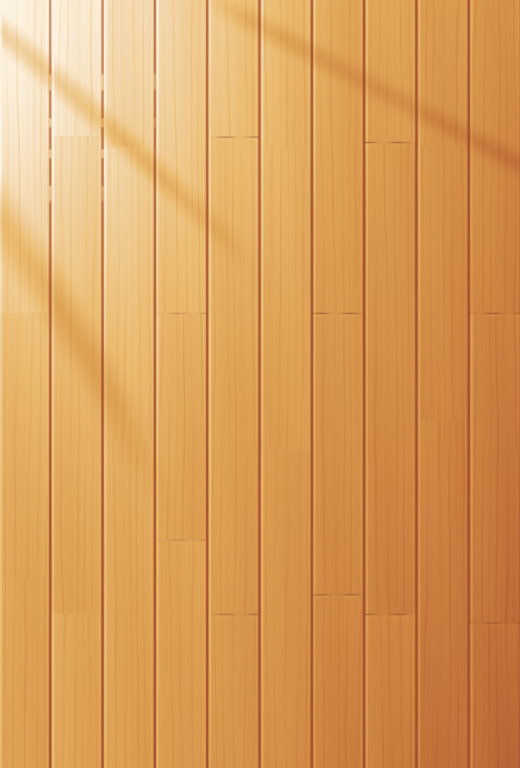
This texture is drawn by a WebGL 1 fragment shader. Its source:

```glsl
precision highp float;

uniform vec2 u_resolution;

#define PLANKS 9.94
#define SHIFT 0.04
#define GRAIN 0.42
#define SEAM vec3(0.62, 0.29, 0.17)
#define DEEP vec3(0.66, 0.34, 0.19)
#define RUST vec3(0.75, 0.44, 0.22)
#define AMBER vec3(0.82, 0.54, 0.27)
#define GOLD vec3(0.87, 0.63, 0.33)
#define PALE vec3(0.92, 0.74, 0.45)
#define CREAM vec3(0.95, 0.83, 0.65)
#define GLARE vec3(0.99, 0.95, 0.88)

float hash(vec2 p) {
  return fract(sin(dot(p, vec2(12.99, 78.23))) * 4375.85);
}

// Soft stripe around zero
float stripe(float d, float halfWidth, float soft) {
  return 1.0 - smoothstep(halfWidth - soft, halfWidth + soft, abs(d));
}

// Wood colour by brightness, 0 (deep) to 6 (glare)
vec3 woodRamp(float t) {
  vec3 c = mix(DEEP, RUST, clamp(t, 0.0, 1.0));
  c = mix(c, AMBER, clamp(t - 1.0, 0.0, 1.0));
  c = mix(c, GOLD, clamp(t - 2.0, 0.0, 1.0));
  c = mix(c, PALE, clamp(t - 3.0, 0.0, 1.0));
  c = mix(c, CREAM, clamp(t - 4.0, 0.0, 1.0));
  return mix(c, GLARE, clamp(t - 5.0, 0.0, 1.0));
}

// Thin wavering growth lines, broken along their length
float grain(float x, float y, float seed) {
  float bend = 1.6 * sin(y * 4.0 + seed * 40.0 + x * 2.0)
             + 0.6 * sin(y * 13.0 + seed * 17.0 + x * 5.0)
             + 0.2 * sin(y * 41.0 + x * 9.0);
  float rings = sin(x * 37.0 + bend + 2.0 * sin(x * 6.0 + seed * 20.0));
  float broken = 0.5 + 0.5 * sin(y * 9.0 + floor(x * 6.0) * 2.4 + seed * 30.0);
  float fibre = sin(x * 71.0 + bend * 1.7) * sin(y * 6.0 + x * 15.0);
  return smoothstep(0.6, 1.0, rings) * (0.25 + 0.75 * broken) + 0.18 * fibre;
}

// Slanting window shadows
float shadows(vec2 p) {
  float x = p.x;
  float upper = stripe(p.y - 0.96 + 0.58 * x + 0.1 * x * x, 0.016, 0.018);
  float lower = stripe(p.y - 0.715 + 0.93 * x + 0.65 * x * x, 0.035, 0.04);
  float right = stripe(p.y - 1.146 + 0.36 * x, 0.012, 0.014);
  return upper * (1.0 - smoothstep(0.25, 0.55, x))
       + lower * (1.0 - smoothstep(0.1, 0.38, x))
       + 0.75 * right * smoothstep(0.35, 0.5, x);
}

void main() {
  vec2 p = gl_FragCoord.xy / u_resolution;
  float u = p.x * PLANKS + SHIFT;
  float plank = floor(u);
  float x = u - plank;
  vec2 px = vec2(PLANKS, 1.0) / u_resolution;

  // End joints split each plank into boards
  float kind = mod(plank, 3.0);
  float board = 0.0;
  float joint = 0.0;
  float jointGlint = 0.0;
  for (int i = 0; i < 2; i++) {
    float fi = float(i);
    float jitter = 0.12 * fi * (hash(vec2(plank, 3.0)) - 0.5);
    float d = p.y - fract(0.592 - 0.392 * kind + 0.655 * fi + jitter);
    board += step(0.0, d);
    joint += stripe(d, 0.0008, px.y);
    jointGlint += stripe(d + 0.003, 0.0008, px.y);
  }
  float worn = 0.55 + 0.45 * sin(x * 11.0 + plank);
  float strength = step(kind, 1.5) * smoothstep(1.0, 5.0, plank) * worn;
  float seed = hash(vec2(plank, board));

  // Light falls from the upper left
  vec2 corner = p - vec2(0.0, 1.0);
  float glow = exp(-5.0 * dot(corner, corner));
  float tone = mix(mix(3.1, 0.5, p.x), mix(3.6, 2.4, p.x), p.y);
  tone += 2.3 * glow + 1.6 * p.x * (1.0 - p.x);
  tone -= 1.1 * shadows(p);

  // Board variation and grain
  tone += 0.35 * (seed - 0.5) + 0.1 * sin(x * 5.0 + p.y * 7.0 + seed * 9.0);
  tone -= GRAIN * grain(x, p.y, seed);
  tone += 0.4 * strength * jointGlint;

  // Bevelled seams, chipped where the light is strong
  float d = fract(u + 0.5) - 0.5;
  float soft = max(px.x * 0.7, 0.012);
  tone += 0.9 * stripe(d - 0.055, 0.02, soft) + 0.3 * stripe(d + 0.06, 0.015, soft);
  tone -= 0.45 * stripe(d, 0.03, 0.05);
  float chips = smoothstep(0.5, 0.8, sin(p.y * 90.0 + 3.0 * sin(p.y * 23.0)));
  chips *= smoothstep(0.45, 0.7, glow);

  vec3 color = woodRamp(tone);
  float cut = stripe(d, 0.022, soft) * (0.85 - 0.35 * glow);
  color = mix(color, SEAM, cut * (1.0 - 0.8 * chips));
  color = mix(color, SEAM * 0.9, 0.6 * joint * strength);
  gl_FragColor = vec4(color, 1.0);
}
```
